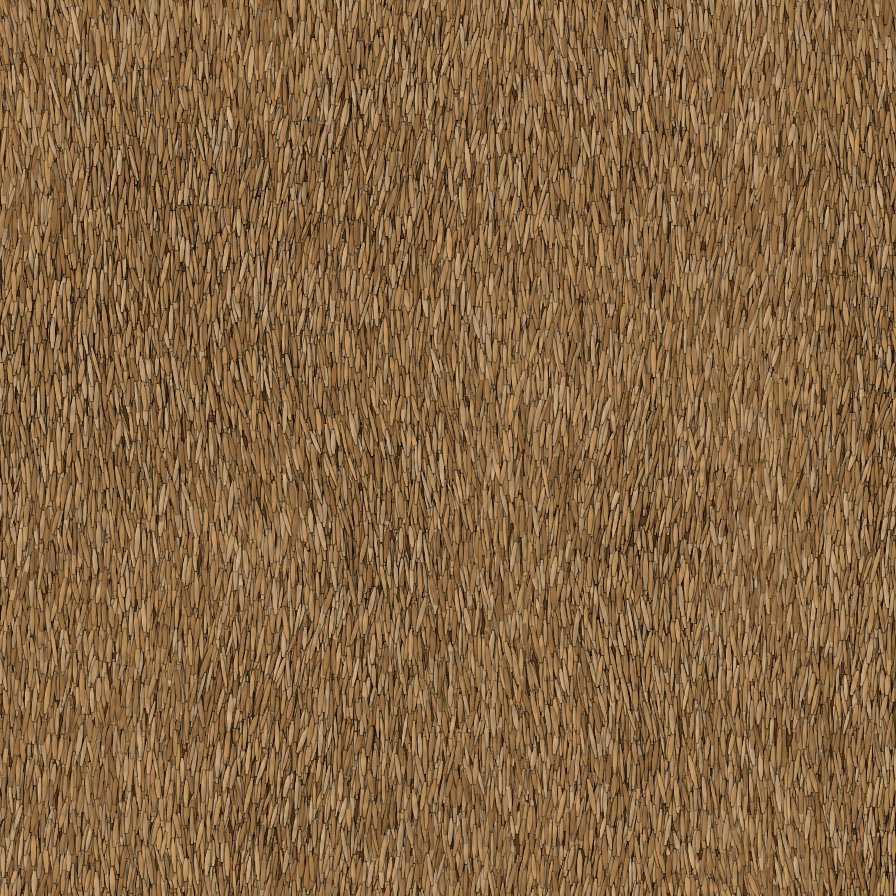
Write a Shadertoy shader that draws this texture.

```glsl
// Integer hash: four random values per cell and layer
vec4 hash4(ivec2 cell, int layer) {
    uvec4 v = uvec4(uint(cell.x), uint(cell.y), uint(layer), 7u);
    v = v * 1664525u + 1013904223u;
    v += v.yzxy * v.wxyz;
    v ^= v >> 16u;
    v += v.yzxy * v.wxyz;
    v ^= v >> 15u;
    return vec4(v & 65535u) / 65535.0;
}

float valueNoise(vec2 p, int seed) {
    ivec2 i = ivec2(floor(p));
    vec2 f = fract(p);
    f = f * f * (3.0 - 2.0 * f);
    float low = mix(hash4(i, seed).x, hash4(i + ivec2(1, 0), seed).x, f.x);
    float high = mix(hash4(i + ivec2(0, 1), seed).x, hash4(i + ivec2(1, 1), seed).x, f.x);
    return mix(low, high, f.y);
}

// Straw tones, from brown through gold to pale grey-beige
vec3 strawColor(float tone, float bleach) {
    vec3 straw = mix(vec3(0.55, 0.39, 0.22), vec3(0.74, 0.57, 0.36), tone);
    return mix(straw, vec3(0.75, 0.63, 0.48), 0.8 * smoothstep(0.5, 1.0, bleach));
}

// Signed distance to a blade with tapering ends
float bladeDistance(vec2 q, vec2 halfSize) {
    halfSize.x *= 1.0 - 0.5 * smoothstep(0.3, 1.0, abs(q.y) / halfSize.y);
    vec2 d = abs(q) - halfSize;
    return length(max(d, 0.0)) + min(max(d.x, d.y), 0.0);
}

void mainImage(out vec4 fragColor, in vec2 fragCoord) {
    vec2 uv = fragCoord / iResolution.y;
    float pixel = 1.0 / iResolution.y;
    vec2 grid = vec2(80.0, 36.0);

    // Patches of deeper and flatter thatch
    float depth = mix(0.28, 0.5, valueNoise(uv * vec2(7.0, 5.0), 91));
    vec3 color = vec3(0.36, 0.24, 0.12);

    // Stack layers of blades, each shading what lies below
    for (int layer = 0; layer < 8; layer++) {
        vec2 p = uv + hash4(ivec2(layer, 3), 57).xy;
        ivec2 home = ivec2(floor(p * grid));
        for (int j = -1; j <= 1; j++) {
            for (int i = -1; i <= 1; i++) {
                ivec2 cell = home + ivec2(i, j);
                vec4 place = hash4(cell, layer);
                vec4 look = hash4(cell, layer + 20);
                vec2 center = (vec2(cell) + place.xy) / grid;

                // Lean follows a slow flow plus individual scatter
                float flow = valueNoise((center - p + uv) * vec2(6.0, 4.0), 73) - 0.5;
                float angle = 0.35 * flow + 0.3 * (place.z + look.w - 1.0);
                float c = cos(angle), s = sin(angle);
                vec2 q = mat2(c, s, -s, c) * (p - center);

                vec2 halfSize = vec2(mix(0.0015, 0.0029, look.z), mix(0.012, 0.021, place.w));
                float d = bladeDistance(q, halfSize);
                float shadow = 1.0 - smoothstep(0.0, 0.0023, d);
                float cover = 1.0 - smoothstep(-0.5 * pixel, 0.5 * pixel, d);

                // Rounded blade, lit from one side
                vec3 blade = strawColor(look.x, look.y);
                blade *= 1.0 - 0.07 * clamp(q.x / halfSize.x, -1.0, 1.0);
                color = mix(color * (1.0 - depth * shadow), blade, cover);
            }
        }
    }

    // Fine fibre grain
    color *= 0.9 + 0.2 * valueNoise(uv * vec2(300.0, 120.0), 41);
    fragColor = vec4(color, 1.0);
}
```
